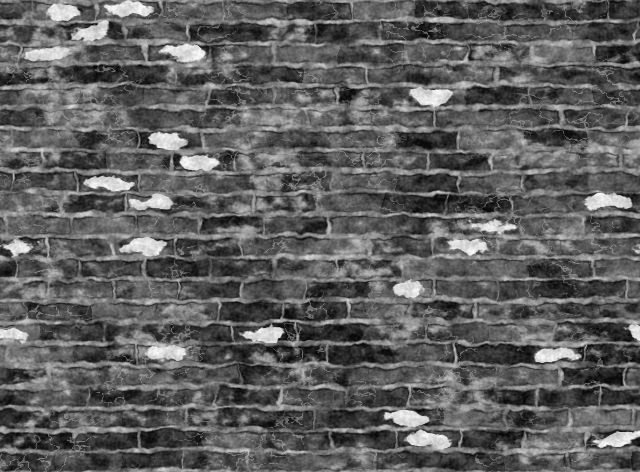
Give the GLSL for this texture, as a Shadertoy shader.

```glsl
float hash(vec2 cell) {
    vec3 h = fract(cell.xyx * vec3(0.1031, 0.1030, 0.0973));
    h += dot(h, h.yzx + 33.33);
    return fract((h.x + h.y) * h.z);
}

float cornerSlope(vec2 cell, vec2 offset) {
    float angle = 6.2832 * hash(cell);
    return dot(vec2(cos(angle), sin(angle)), offset);
}

float gradientNoise(vec2 p) {
    vec2 cell = floor(p), f = fract(p);
    vec2 ease = f * f * f * (f * (f * 6.0 - 15.0) + 10.0);
    vec2 e = vec2(1.0, 0.0);
    float low = mix(cornerSlope(cell, f), cornerSlope(cell + e.xy, f - e.xy), ease.x);
    float high = mix(cornerSlope(cell + e.yx, f - e.yx), cornerSlope(cell + e.xx, f - e.xx), ease.x);
    return 1.4 * mix(low, high, ease.y);
}

float fbm(vec2 p) {
    float sum = 0.0, weight = 0.6;
    for (int octave = 0; octave < 4; octave++) {
        sum += weight * gradientNoise(p);
        p = mat2(1.6, 1.2, -1.2, 1.6) * p + 17.3;
        weight *= 0.5;
    }
    return sum;
}

void mainImage(out vec4 fragColor, in vec2 fragCoord) {
    vec2 uv = fragCoord / iResolution.y;
    float aspect = iResolution.x / iResolution.y;
    float blur = 1.0 / iResolution.y;

    // Uneven courses: ten bricks across, twenty-two rows
    vec2 warp = vec2(fbm(uv * 24.0 + 5.0), fbm(uv * 24.0 + 61.0)) * vec2(0.012, 0.009);
    warp.y += 0.005 * gradientNoise(uv * 4.0);
    vec2 grid = (uv + warp) * vec2(10.0 / aspect, 22.0);
    float row = floor(grid.y);
    grid.x += 0.5 * mod(row, 2.0) + 0.4 * hash(vec2(row, 7.0));
    vec2 brick = vec2(floor(grid.x), row);
    vec2 local = fract(grid);

    // Distance to the joints; some upright joints are closed
    vec2 edge = (0.5 - abs(local - 0.5)) * vec2(aspect / 10.0, 1.0 / 22.0);
    float closed = step(0.6, hash(vec2(floor(grid.x + 0.5), row + 90.0)));
    float wall = min(edge.x + 0.0015 + 0.007 * closed, edge.y);
    float jointWidth = 0.0042 + 0.005 * fbm(uv * vec2(9.0, 16.0) + 30.0);
    float joint = 1.0 - smoothstep(-0.001 - blur, 0.001 + blur, wall - jointWidth);

    // Mottled brick faces
    float mottle = fbm(uv * vec2(32.0, 44.0) + 11.0);
    float tone = mix(0.17, 0.41, hash(brick + 3.0));
    tone += 0.22 * mottle + 0.16 * fbm(uv * 6.0 + 80.0);

    // Dark pits and soot
    float soot = smoothstep(0.15, 0.5, fbm(uv * vec2(13.0, 22.0) + 140.0));
    tone *= 1.0 - 0.6 * soot;

    // Pale salt stains, drawn out along the courses
    float stain = fbm(uv * vec2(4.5, 11.0) + 200.0) + 0.45 * mottle;
    tone = mix(tone, 0.62 + 0.35 * mottle, 0.75 * smoothstep(0.1, 0.5, stain));

    // Crinkled veins of old mortar
    float contour = abs(fbm(uv * vec2(19.0, 27.0) + 260.0));
    float veinArea = smoothstep(-0.15, 0.3, fbm(uv * 7.0 + 320.0));
    float vein = (1.0 - smoothstep(0.01, 0.05 + 8.0 * blur, contour)) * veinArea;
    tone = mix(tone, 0.66, 0.6 * vein);

    // Shadow around each face, deepest under the joint above
    float rim = (wall - jointWidth - 0.0025) / 0.0024;
    float shadow = exp(-rim * rim) * mix(0.2, 0.6, local.y);
    tone *= 1.0 - shadow * smoothstep(-0.3, 0.25, fbm(uv * 15.0 + 380.0));

    // Mortar, worn thin in places
    float wear = smoothstep(-0.5, 0.1, fbm(uv * vec2(10.0, 18.0) + 440.0));
    float mortarTone = 0.61 + 0.4 * fbm(uv * 36.0 + 500.0);
    tone = mix(tone, mortarTone, joint * mix(0.25, 0.95, wear));

    // Scattered whitewashed bricks
    vec2 fromCentre = (local - 0.5) * vec2(2.2, 2.0);
    float blot = length(fromCentre) + 0.7 * fbm(uv * vec2(20.0, 28.0) + 560.0);
    float whitened = step(0.93, hash(brick + 51.0));
    tone = mix(tone, 0.87 + 0.2 * mottle, whitened * (1.0 - smoothstep(0.6, 0.78, blot)));

    // Fine grain
    tone += 0.07 * gradientNoise(uv * 150.0);
    fragColor = vec4(vec3(clamp(tone, 0.04, 0.97)), 1.0);
}
```
